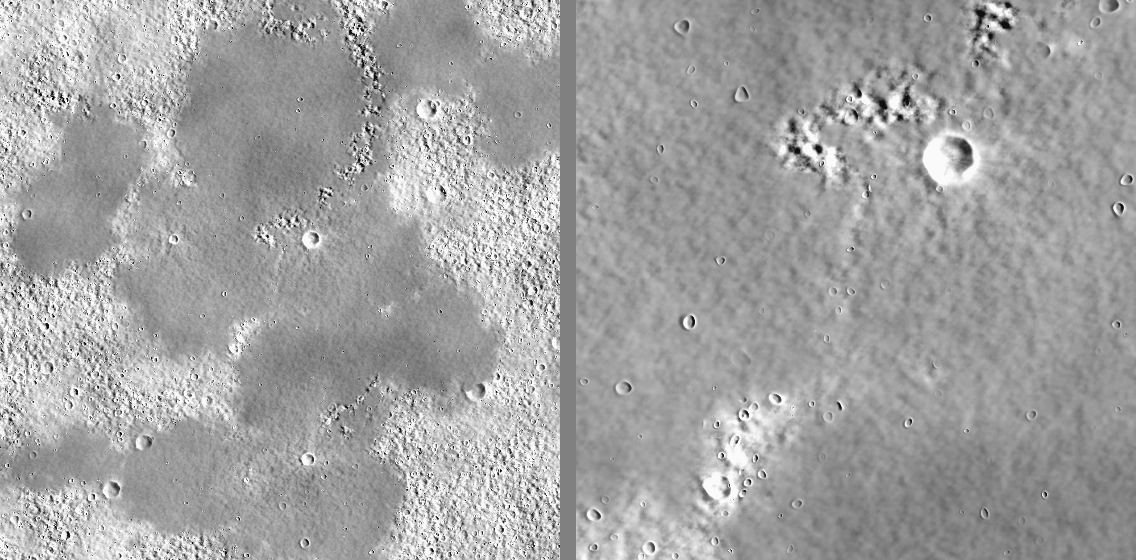
Left, the full canvas; right, a detail of the centre.
Reproduce this texture procedurally as a Shadertoy shader.

```glsl
// Cratered lunar plain: dark lava basins, bright rough highlands, rayed craters.

const vec2 LIGHT = vec2(0.96, 0.28);
const float MARE_TONE = 0.585;
const float HIGHLAND_TONE = 0.80;

// Lava basins: centre, radii
const vec4 BASINS[12] = vec4[12](
    vec4(0.50, 0.77, 0.165, 0.20), vec4(0.76, 0.915, 0.11, 0.10),
    vec4(0.95, 0.81, 0.10, 0.09), vec4(0.19, 0.70, 0.07, 0.09),
    vec4(0.10, 0.59, 0.08, 0.08), vec4(0.36, 0.54, 0.13, 0.15),
    vec4(0.57, 0.33, 0.13, 0.13), vec4(0.78, 0.38, 0.10, 0.10),
    vec4(0.36, 0.14, 0.14, 0.10), vec4(0.56, 0.11, 0.15, 0.13),
    vec4(0.13, 0.19, 0.11, 0.05), vec4(0.62, 0.53, 0.13, 0.10));

// Mountain chains: start, end
const vec4 CHAINS[7] = vec4[7](
    vec4(0.625, 0.98, 0.665, 0.83), vec4(0.665, 0.83, 0.635, 0.71),
    vec4(0.635, 0.71, 0.59, 0.66), vec4(0.48, 0.965, 0.56, 0.94),
    vec4(0.46, 0.58, 0.54, 0.61), vec4(0.69, 0.31, 0.60, 0.235),
    vec4(0.07, 0.83, 0.16, 0.795));

// Rayed craters: centre, crater radius, ray reach
const vec4 RAYED[4] = vec4[4](
    vec4(0.555, 0.572, 0.015, 0.075), vec4(0.55, 0.18, 0.011, 0.070),
    vec4(0.44, 0.143, 0.004, 0.040), vec4(0.31, 0.572, 0.008, 0.050));

float hash(vec2 p) {
    vec3 q = fract(vec3(p.xyx) * 0.1031);
    q += dot(q, q.yzx + 33.33);
    return fract((q.x + q.y) * q.z);
}

float noise(vec2 p) {
    vec2 i = floor(p), f = fract(p);
    f = f * f * (3.0 - 2.0 * f);
    float low = mix(hash(i), hash(i + vec2(1, 0)), f.x);
    float high = mix(hash(i + vec2(0, 1)), hash(i + vec2(1, 1)), f.x);
    return mix(low, high, f.y);
}

float fbm(vec2 p) {
    float sum = 0.0, amp = 0.53;
    for (int i = 0; i < 4; i++) {
        sum += amp * noise(p);
        p = mat2(1.6, 1.2, -1.2, 1.6) * p + 17.3;
        amp *= 0.5;
    }
    return sum;
}

float segmentDistance(vec2 p, vec2 a, vec2 b) {
    vec2 d = b - a;
    return length(p - a - d * clamp(dot(p - a, d) / dot(d, d), 0.0, 1.0));
}

// Signed distance to the nearest lava basin
float basinDistance(vec2 p) {
    float d = 1.0;
    for (int i = 0; i < 12; i++) {
        vec4 b = BASINS[i];
        d = min(d, (length((p - b.xy) / b.zw) - 1.0) * min(b.z, b.w));
    }
    return d;
}

float chainMask(vec2 p, float width) {
    float d = 1.0;
    for (int i = 0; i < 7; i++)
        d = min(d, segmentDistance(p, CHAINS[i].xy, CHAINS[i].zw));
    return 1.0 - smoothstep(0.1 * width, width, d);
}

// Lit bowl with raised rim; q is measured in crater radii
float craterShade(vec2 q) {
    float t = length(q);
    float facing = dot(q, LIGHT) / max(t, 0.001);
    float edge = smoothstep(0.85, 1.05, t);
    float wall = smoothstep(0.2, 0.7, t) * (1.0 - edge);
    float apron = edge * (1.0 - smoothstep(1.05, 1.7, t));
    return facing * (0.6 * apron - 1.2 * wall) + 0.25 * exp(-30.0 * (t - 1.0) * (t - 1.0));
}

// Scattered craters, one candidate per grid cell
float craterField(vec2 p, float scale, float density, float seed) {
    vec2 g = p * scale, cell = floor(g);
    float shade = 0.0;
    for (int y = -1; y <= 1; y++)
    for (int x = -1; x <= 1; x++) {
        vec2 id = cell + vec2(x, y) + seed;
        vec2 centre = id - seed + vec2(hash(id + 3.1), hash(id + 7.7));
        float size = hash(id + 11.9);
        float radius = mix(0.12, 0.30, size * size);
        float present = smoothstep(0.0, 0.05, density - hash(id + 23.5));
        shade += present * mix(0.4, 1.2, hash(id + 31.3)) * craterShade((g - centre) / radius);
    }
    return shade;
}

// Slope toward the light of a fractal terrain
float terrainSlope(vec2 p, float frequency) {
    vec2 e = LIGHT * 0.25;
    return fbm(p * frequency - e) - fbm(p * frequency + e);
}

void mainImage(out vec4 fragColor, in vec2 fragCoord) {
    vec2 p = fragCoord / iResolution.xy;

    // Ragged border between basins and highlands
    vec2 warp = vec2(fbm(p * 9.0), fbm(p * 9.0 + 40.0)) - 0.5;
    float border = basinDistance(p + 0.10 * warp) + 0.07 * (fbm(p * 38.0) - 0.5);
    float highland = smoothstep(-0.012, 0.04, border);
    float peaks = smoothstep(0.35, 0.65, noise(p * 70.0 + 9.0));
    float chain = chainMask(p + 0.05 * warp, 0.034) * peaks;
    float rough = max(highland, 0.5 * chain);

    // Surface tone with dark stains, faint streaks and grain
    float tone = mix(MARE_TONE, HIGHLAND_TONE, max(highland, 0.45 * chain));
    tone += (fbm(p * 16.0 + 5.0) - 0.5) * mix(0.16, 0.36, highland);
    tone -= 0.07 * smoothstep(0.52, 0.72, fbm(p * 6.0 + 61.0)) * (1.0 - 0.5 * highland);
    tone += 0.05 * (fbm(vec2(p.x * 150.0 - p.y * 60.0, p.y * 26.0 + p.x * 8.0)) - 0.5);
    tone += 0.07 * (noise(p * 330.0) - 0.5);

    // Relief: hills, mountain chains and craters of several sizes
    float rugged = mix(0.5, 1.5, smoothstep(0.35, 0.65, fbm(p * 11.0 + 23.0)));
    float relief = terrainSlope(p, 135.0) * (0.2 + 1.5 * highland * rugged + 3.8 * chain);
    vec2 q = p + 0.003 * (vec2(noise(p * 140.0), noise(p * 140.0 + 31.0)) - 0.5);
    relief += 0.65 * craterField(q, 16.0, 0.03 + 0.25 * highland, 10.0);
    relief += 0.85 * craterField(q, 34.0, 0.05 + 0.33 * rough * rugged, 50.0);
    relief += 0.90 * craterField(q, 66.0, 0.05 + 0.40 * rough * rugged, 90.0);
    relief += 0.75 * craterField(q, 105.0, 0.04 + 0.42 * rough * rugged, 170.0);

    // Rayed craters with soft broken ejecta
    for (int i = 0; i < 4; i++) {
        vec4 c = RAYED[i];
        vec2 d = p - c.xy;
        float r = length(d);
        vec2 spoke = d / max(r, 0.001) * 5.0 + c.xy * 90.0;
        float streak = smoothstep(0.3, 0.8, fbm(spoke + 14.0 * warp * r / c.w * 0.2));
        float broken = 0.4 + 1.2 * noise(p * 55.0);
        tone += (0.07 + 0.13 * streak * broken) * exp(-r / c.w);
        tone += 0.22 * (1.0 - smoothstep(0.8 * c.z, 1.3 * c.z, r));
        relief += 0.9 * craterShade((q - c.xy) / c.z);
        relief += 0.9 * terrainSlope(p, 135.0) * exp(-r / c.w);
    }

    float shade = tone + relief * (relief > 0.0 ? 0.42 : 0.66);
    fragColor = vec4(vec3(clamp(shade, 0.06, 0.98)), 1.0);
}
```
